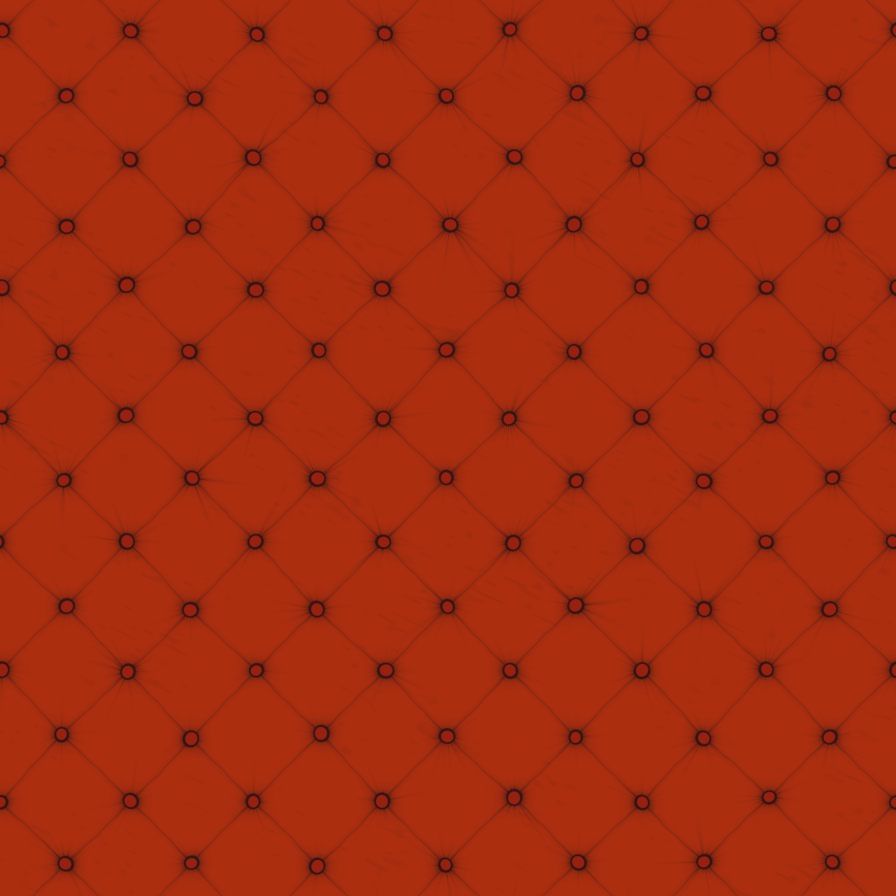
Give the GLSL for this pattern, as a Shadertoy shader.

```glsl
// Red tufted upholstery: a 7 by 7 diamond lattice of sunken buttons joined by stitched seams.
// Every button is jittered by a wrapped hash; seams, radial pleats and soft shade follow it,
// and faint creases come from stretched value noise that wraps at the canvas edge.

const float REPEATS = 7.0;
const float TAU = 6.2831853;
const float RING_RADIUS = 0.053;
const float RING_HALF_WIDTH = 0.0085;
const float PLEATS = 19.0;
const vec3 LEATHER = vec3(0.672, 0.180, 0.060);
const vec3 BUTTON = vec3(0.590, 0.130, 0.068);
const vec3 SHADOW = vec3(0.165, 0.075, 0.070);

float hash(vec2 p) {
    return fract(sin(dot(p, vec2(127.1, 311.7))) * 43758.5453);
}

// Value noise repeating after a whole number of cells
float wrapNoise(vec2 p, vec2 period) {
    vec2 i = floor(p), f = fract(p);
    f = f * f * (3.0 - 2.0 * f);
    vec2 lo = mod(i + 0.25, period), hi = mod(i + 1.25, period);
    return mix(mix(hash(lo), hash(vec2(hi.x, lo.y)), f.x),
               mix(hash(vec2(lo.x, hi.y)), hash(hi), f.x), f.y);
}

// Diagonal lattice index to cell position
vec2 latticePoint(vec2 node) {
    return 0.5 * vec2(node.x + node.y, node.x - node.y);
}

vec2 nodeSeed(vec2 node) {
    return mod(latticePoint(node) + 0.25, REPEATS);
}

vec2 buttonCentre(vec2 node) {
    vec2 seed = nodeSeed(node);
    vec2 jitter = vec2(hash(seed + 3.1), hash(seed + 17.7)) - 0.5;
    return latticePoint(node) + 0.05 * jitter;
}

// Thin wavering stitch line with a soft groove and a faint second crease
float seam(vec2 p, vec2 a, vec2 b, float seed, float px) {
    vec2 along = b - a;
    float len = length(along);
    float t = dot(p - a, along) / (len * len);
    float across = (along.x * (p.y - a.y) - along.y * (p.x - a.x)) / len;
    float bow = sin(0.5 * TAU * clamp(t, 0.0, 1.0));
    across += bow * (0.024 * (seed - 0.5) + 0.003 * sin(t * 19.0 + seed * 40.0));
    float d = abs(across);
    float second = abs(across - 0.024 * bow * (seed > 0.5 ? 1.0 : -1.0));
    float stitch = 1.0 - smoothstep(0.001, 0.006 + px, d);
    float crease = 1.0 - smoothstep(0.001, 0.006 + px, second);
    float ends = 1.0 - bow;
    float shade = stitch * (0.13 + 0.10 * ends) + (0.045 + 0.08 * ends) * exp(-d / 0.020)
                + crease * (0.02 + 0.08 * ends);
    return shade * step(0.0, t) * step(t, 1.0);
}

// Gathered folds radiating from a button, one per uneven angular sector
float pleats(vec2 q, float r, vec2 seed) {
    float angle = atan(q.y, q.x);
    float s = (angle / TAU + 0.5) * PLEATS + 0.4 * sin(angle * 3.0 + TAU * hash(seed));
    float k = mod(floor(s) + 0.25, PLEATS);
    float strength = hash(seed + k * 1.37);
    float reach = 0.03 + 0.11 * pow(hash(seed + k * 2.71), 2.5);
    float fold = pow(1.0 - abs(2.0 * fract(s) - 1.0), 1.0 + 9.0 * r);
    float gather = 0.15 + 0.40 * hash(seed + 8.3);
    return gather * strength * fold * exp(-max(r - RING_RADIUS, 0.0) / reach);
}

// Short slanted wrinkles in the leather
float wrinkles(vec2 p) {
    vec2 slant = vec2(p.x + 2.0 * p.y, 2.0 * p.x - p.y);
    vec2 fine = vec2(14.0, 4.0);
    float mark = smoothstep(0.72, 0.98, wrapNoise(slant * fine, REPEATS * fine));
    float patches = wrapNoise(p * 3.0, vec2(REPEATS * 3.0));
    return 0.07 * mark * smoothstep(0.35, 0.75, patches);
}

void mainImage(out vec4 fragColor, in vec2 fragCoord) {
    vec2 p = fragCoord / iResolution.xy * REPEATS - vec2(0.0, 0.75);
    float px = REPEATS / iResolution.y;
    vec2 nearest = floor(vec2(p.x + p.y, p.x - p.y) + 0.5);
    float line = 0.0, soft = wrinkles(p), ring = 0.0, cap = 0.0;

    for (int j = -1; j <= 1; j++)
    for (int i = -1; i <= 1; i++) {
        vec2 node = nearest + vec2(i, j);
        vec2 seed = nodeSeed(node), centre = buttonCentre(node);

        // Seams to the next button on both diagonals
        line = max(line, seam(p, centre, buttonCentre(node + vec2(1, 0)), hash(seed + 5.9), px));
        line = max(line, seam(p, centre, buttonCentre(node + vec2(0, 1)), hash(seed + 9.4), px));

        // Slightly uneven button with shade and pleats around it
        vec2 q = p - centre;
        float r = length(q);
        float angle = atan(q.y, q.x);
        float size = RING_RADIUS * (0.92 + 0.16 * hash(seed + 21.3));
        float edge = r - size - 0.002 * sin(2.0 * angle + TAU * hash(seed + 2.2));
        float width = RING_HALF_WIDTH + 0.002 * sin(angle + TAU * hash(seed + 6.6));
        float sides = 0.8 + 0.2 * cos(2.0 * angle);
        soft += 0.46 * sides * exp(-max(edge - width, 0.0) / 0.030) + pleats(q, r, seed);
        ring = max(ring, 1.0 - smoothstep(width - 0.007, width + 0.003 + 0.5 * px, abs(edge)));
        cap = max(cap, 1.0 - smoothstep(-0.5 * px, 0.5 * px, edge));
    }

    float grain = wrapNoise(p * 24.0, vec2(REPEATS * 24.0)) - 0.5;
    vec3 cloth = LEATHER * (1.0 + 0.012 * grain);
    vec3 colour = mix(cloth, SHADOW, clamp(1.0 - (1.0 - line) * (1.0 - min(soft, 0.75)), 0.0, 1.0));
    colour = mix(colour, BUTTON, cap);
    colour = mix(colour, SHADOW, 0.88 * ring);
    fragColor = vec4(colour, 1.0);
}
```
